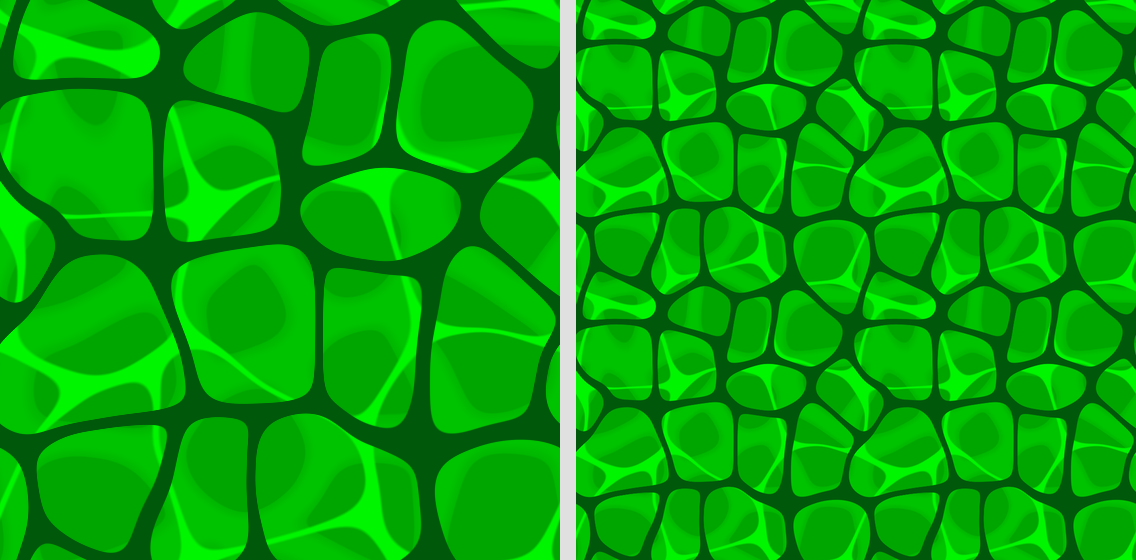
Left: one tile. Right: repeated 2 by 2.
Give the GLSL for this texture, as a Shadertoy shader.

```glsl
// Tiling green cells: dark rounded veins over soft patches and thin bright filaments.

vec2 hash2(vec2 p) {
    vec2 q = vec2(dot(p, vec2(127.1, 311.7)), dot(p, vec2(269.5, 183.3)));
    return fract(sin(q) * 43758.5453);
}

// Two-channel value noise that wraps after "period" lattice steps.
vec2 wrappedNoise(vec2 uv, float period, float seed) {
    vec2 p = uv * period;
    vec2 cell = floor(p);
    vec2 f = fract(p);
    f = f * f * f * (f * (f * 6.0 - 15.0) + 10.0);
    vec2 a = hash2(mod(cell, period) + seed);
    vec2 b = hash2(mod(cell + vec2(1, 0), period) + seed);
    vec2 c = hash2(mod(cell + vec2(0, 1), period) + seed);
    vec2 d = hash2(mod(cell + vec2(1, 1), period) + seed);
    return mix(mix(a, b, f.x), mix(c, d, f.x), f.y);
}

// Offset from p to the jittered seed point of a lattice cell.
vec2 toSeed(vec2 p, vec2 cell, float count, float seed) {
    return cell + 0.1 + 0.8 * hash2(mod(cell, count) + seed) - p;
}

// Distance to the warped Voronoi borders, in cell units, with rounded corners.
float borderDistance(vec2 uv, float count, float seed) {
    vec2 warp = wrappedNoise(uv, 6.0, seed + 31.0) - 0.5;
    vec2 p = (uv + 0.055 * warp) * count;
    vec2 home = floor(p);

    vec2 nearest = vec2(9.0);
    for (int y = -2; y <= 2; y++)
    for (int x = -2; x <= 2; x++) {
        vec2 r = toSeed(p, home + vec2(x, y), count, seed);
        if (dot(r, r) < dot(nearest, nearest)) nearest = r;
    }

    // Exponential smooth minimum over all bisectors
    float sum = 0.0;
    for (int y = -2; y <= 2; y++)
    for (int x = -2; x <= 2; x++) {
        vec2 r = toSeed(p, home + vec2(x, y), count, seed);
        vec2 across = r - nearest;
        if (dot(across, across) > 0.0001)
            sum += exp(-14.0 * dot(0.5 * (r + nearest), normalize(across)));
    }
    return -log(sum) / 14.0;
}

void mainImage(out vec4 fragColor, in vec2 fragCoord) {
    vec2 uv = fragCoord / iResolution.xy;

    // Darker patches: a clear rim inside a faint halo
    float patchDist = borderDistance(uv, 4.0, 17.0);
    float shade = 0.6 * smoothstep(0.128, 0.142, patchDist)
                + 0.4 * smoothstep(0.05, 0.135, patchDist);
    vec3 color = mix(vec3(0.0, 0.765, 0.0), vec3(0.0, 0.65, 0.0), shade);

    // Bright filaments
    float filamentDist = borderDistance(uv, 3.0, 53.0);
    float filament = 1.0 - smoothstep(0.004, 0.02, filamentDist);
    color = mix(color, vec3(0.0, 0.96, 0.0), filament);

    // Dark veins on top
    float veinDist = borderDistance(uv, 4.0, 5.0);
    float vein = 1.0 - smoothstep(0.036, 0.044, veinDist);
    color = mix(color, vec3(0.0, 0.35, 0.04), vein);

    fragColor = vec4(color, 1.0);
}
```
